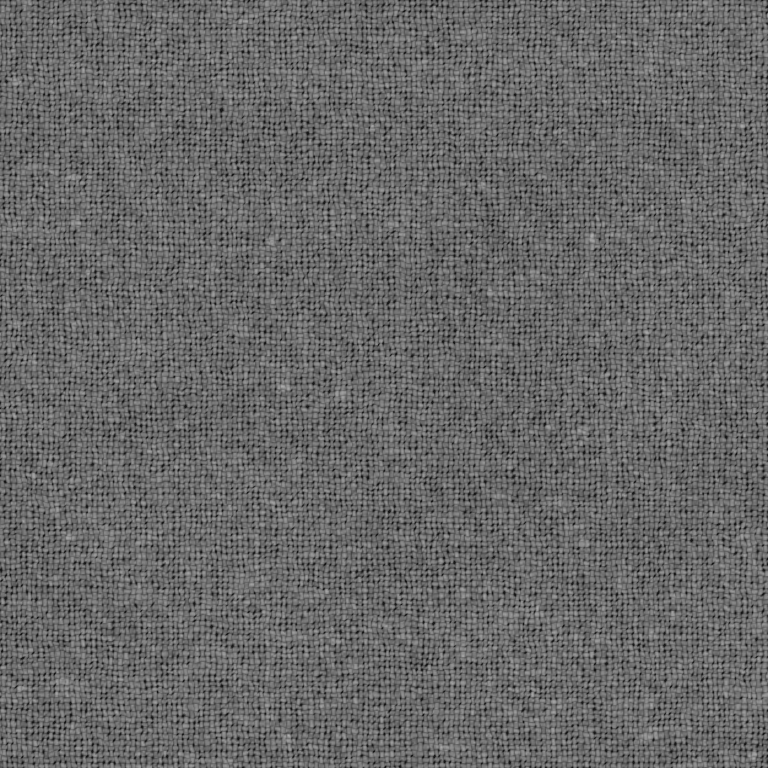
A three.js fragment shader for this texture:

```glsl
// Grey plain-weave linen with uneven yarns, dark leaning pinholes and pale slubs.
varying vec2 vUv;

const float PI = 3.14159265;
const vec2 THREADS = vec2(142.0, 132.0);    // yarns across and up
const float YARN_SHADOW = 0.325;            // tone in the grooves
const float YARN_LIGHT = 0.17;              // gain on top of a yarn
const vec2 HOLE_SIZE = vec2(0.17, 0.23);    // in yarn widths
const vec2 HOLE_DEPTH = vec2(0.03, 0.37);   // shallowest, deepest
const float HOLE_LEAN = 0.6;
const float WAVER = 0.5;                    // slow drift of the yarns
const float JITTER = 0.5;                   // quick wobble of the yarns
const float YARN_VARIATION = 0.07;
const float CROSSING_VARIATION = 0.12;
const float MOTTLE = 0.03;
const float GRAIN = 0.11;
const float SLUB_LIGHT = 0.025;
const float NUB_GRID = 15.0;
const float NUB_SHARE = 0.2;
const float NUB_LIGHT = 0.09;
const float DARKEST = 0.09;

float hash(vec2 p) {
  return fract(sin(dot(p, vec2(127.1, 311.7))) * 43758.5453);
}

float noise(vec2 p) {
  vec2 i = floor(p);
  vec2 f = fract(p);
  f = f * f * (3.0 - 2.0 * f);
  float low = mix(hash(i), hash(i + vec2(1.0, 0.0)), f.x);
  float high = mix(hash(i + vec2(0.0, 1.0)), hash(i + vec2(1.0, 1.0)), f.x);
  return mix(low, high, f.y);
}

// Signed noise pair for bending the yarns.
vec2 noisePair(vec2 p) {
  return vec2(noise(p), noise(p + vec2(37.0, 71.0))) - 0.5;
}

// Smooth variation along one numbered yarn, from 0 to 1.
float yarnNoise(float along, float yarn, float seed) {
  return noise(vec2(along, yarn * 5.0 + seed));
}

float slub(float along, float yarn, float seed) {
  return smoothstep(0.82, 0.97, yarnNoise(along * 0.2, yarn, seed));
}

// Dark gap where four crossings meet, leaning to the right by a random amount.
float pinhole(vec2 p, float cover) {
  vec2 corner = floor(p + 0.5);
  vec2 d = p - corner;
  d.x -= d.y * HOLE_LEAN * (1.6 * hash(corner + 9.0) - 0.2);
  d /= HOLE_SIZE * mix(0.75, 1.2, hash(corner + 23.0));
  float depth = mix(HOLE_DEPTH.x, HOLE_DEPTH.y, hash(corner));
  return depth * exp(-0.5 * dot(d, d)) * (1.0 - 0.75 * cover);
}

// Sparse pale knots, each kept inside its own grid cell.
float nubs(vec2 uv) {
  vec2 cell = floor(uv * NUB_GRID);
  vec2 centre = 0.25 + 0.5 * vec2(hash(cell + 3.0), hash(cell + 5.0));
  vec2 d = fract(uv * NUB_GRID) - centre;
  d.x *= mix(0.45, 1.0, hash(cell + 7.0));
  float radius = mix(0.06, 0.11, hash(cell + 11.0));
  float present = step(hash(cell + 13.0), NUB_SHARE);
  return present * (1.0 - smoothstep(0.5 * radius, radius, length(d)));
}

void main() {
  // Bend the yarn grid
  vec2 p = vUv * THREADS;
  p += WAVER * noisePair(vUv * 16.0) + JITTER * noisePair(p * 0.45);
  vec2 yarn = floor(p);
  vec2 corner = floor(p + 0.5);

  // Thick places close the holes
  float nub = nubs(vUv);
  float weftSlub = slub(p.x, yarn.y, 2.0);
  float warpSlub = slub(p.y, yarn.x, 903.0);
  float cover = max(slub(p.x, corner.y, 2.0), slub(p.y, corner.x, 903.0));
  cover = max(cover, nub);

  // Rounded yarns, alternating over and under
  vec2 wave = sin(PI * p);
  vec2 profile = pow(abs(wave) + 0.001, vec2(0.75));
  float warpOver = smoothstep(-0.3, 0.3, wave.x * wave.y);
  float relief = mix(profile.y, profile.x, warpOver);
  float tone = YARN_SHADOW + YARN_LIGHT * relief - pinhole(p, cover);

  // Uneven crossings, yarns, slubs and knots
  float bump = abs(wave.x * wave.y);
  tone += CROSSING_VARIATION * bump * (hash(yarn + 51.0) - 0.4);
  float weftTone = yarnNoise(p.x * 0.4, yarn.y, 41.0);
  float warpTone = yarnNoise(p.y * 0.4, yarn.x, 507.0);
  tone += YARN_VARIATION * (mix(weftTone, warpTone, warpOver) - 0.5);
  tone += SLUB_LIGHT * (weftSlub + 0.5 * warpSlub) + NUB_LIGHT * nub;

  // Broad mottling and fine fibre grain
  tone += MOTTLE * (noise(vUv * vec2(6.0, 11.0)) - 0.5);
  tone += GRAIN * (noise(vUv * 330.0) - 0.5);

  gl_FragColor = vec4(vec3(max(tone, DARKEST)), 1.0);
}
```
